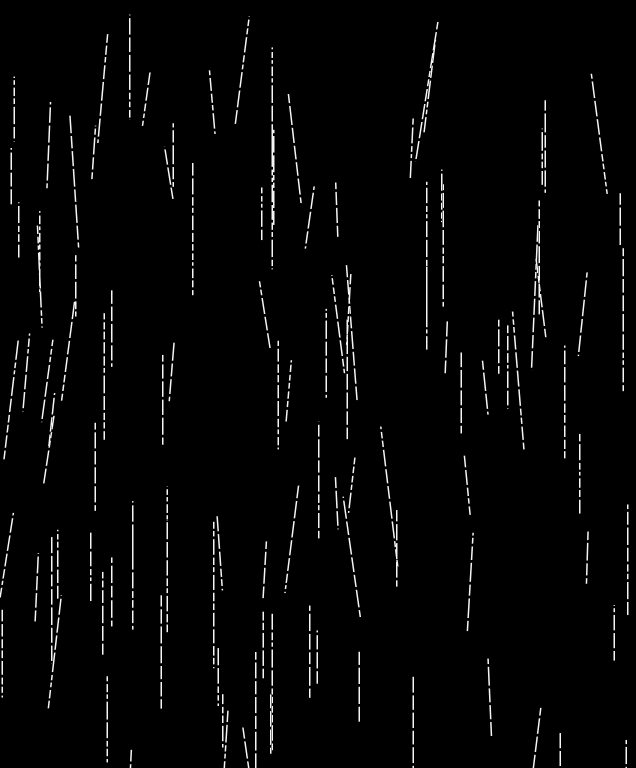
A Shadertoy shader for this pattern:

```glsl
// Sparse rain of thin white dashed strokes, upright or slightly leaning, on black.

#define STROKES 114          // number of strokes
#define UNIT (1.0 / 512.0)   // stroke width, as a share of the canvas height
#define LENGTH_MIN 0.068
#define LENGTH_MAX 0.195
#define UPRIGHT_SHARE 0.5    // share of strokes without any lean
#define LEAN_MIN 0.03
#define LEAN_MAX 0.16
#define DASH_PERIOD 0.0236
#define DASH_GAP 0.0036
#define BREAK_CHANCE 0.2     // chance of one more gap inside a dash
#define INK vec3(0.96)

// Integer hash of a stroke index and a channel, from 0 to 1
float hash(int index, int channel) {
    uint n = uint(index) * 1597334677u ^ uint(channel + 7) * 3812015801u;
    n = (n ^ (n >> 16)) * 2146121005u;
    n = (n ^ (n >> 15)) * 2221713035u;
    n ^= n >> 16;
    return float(n >> 8) / 16777216.0;
}

// Share of a pixel at distance d from a band's centre that the band covers
float bandCoverage(float d, float width, float pixel) {
    float low = max(-0.5 * width, d - 0.5 * pixel);
    float high = min(0.5 * width, d + 0.5 * pixel);
    return max(high - low, 0.0) / pixel;
}

// Dashes along a stroke: one jittered gap per period, at times a second one
float dashes(float along, int stroke, float pixel) {
    float s = along / DASH_PERIOD + hash(stroke, 5);
    int cell = int(floor(s));
    float f = fract(s);
    float jitter = 0.24 * (hash(stroke, 20 + cell) - 0.5);
    float gap = bandCoverage((f - 0.6 - jitter) * DASH_PERIOD, DASH_GAP, pixel);
    if (hash(stroke, 60 + cell) < BREAK_CHANCE)
        gap += bandCoverage((f - 0.15) * DASH_PERIOD, 0.8 * DASH_GAP, pixel);
    return 1.0 - min(gap, 1.0);
}

float strokeCoverage(vec2 p, int stroke, float aspect, float pixel) {
    float len = mix(LENGTH_MIN, LENGTH_MAX, pow(hash(stroke, 0), 2.0));
    float top = mix(0.02, 1.0, hash(stroke, 1));
    float along = top - p.y;
    float ends = bandCoverage(along - 0.5 * len, len, pixel);
    if (ends <= 0.0) return 0.0;

    // Strokes start on a fine grid of columns, so upright ones stay crisp
    float column = (floor(hash(stroke, 2) * aspect / UNIT) + 0.5) * UNIT;
    float turn = 2.0 * hash(stroke, 3) - 1.0;
    float lean = sign(turn) * mix(LEAN_MIN, LEAN_MAX, abs(turn));
    if (hash(stroke, 4) < UPRIGHT_SHARE) lean = 0.0;

    float across = p.x - column - lean * (along - 0.5 * len);
    float body = bandCoverage(across, UNIT, pixel);
    if (body <= 0.0) return 0.0;
    return ends * body * dashes(along, stroke, pixel);
}

void mainImage(out vec4 fragColor, in vec2 fragCoord) {
    float pixel = 1.0 / iResolution.y;
    float aspect = iResolution.x / iResolution.y;
    vec2 p = fragCoord * pixel;

    float cover = 0.0;
    for (int i = 0; i < STROKES; i++)
        cover = max(cover, strokeCoverage(p, i, aspect, pixel));

    fragColor = vec4(INK * cover, 1.0);
}
```
